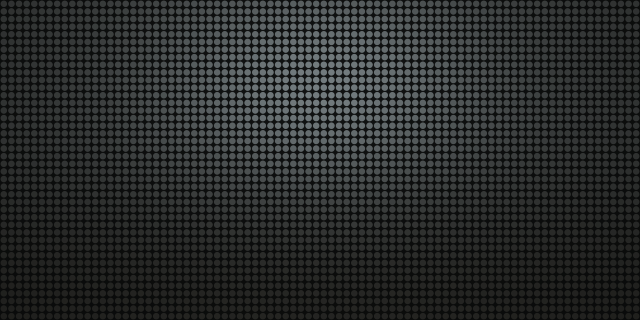
A WebGL 1 fragment shader for this pattern:

```glsl
precision highp float;
// Perforated dark panel: a grid of round grey dots lit by a soft oval glow.

uniform vec2 u_resolution;

const vec2 GRID = vec2(84.0, 42.0);
const float DOT_RADIUS = 0.425;

float hash(vec2 p) {
  p = fract(p * vec2(0.1031, 0.1173));
  p += dot(p, p.yx + 33.33);
  return fract((p.x + p.y) * p.x * 57.0);
}

// Elliptical falloff, 1 at the centre.
float glow(vec2 uv, vec2 centre, vec2 spread) {
  vec2 d = (uv - centre) / spread;
  return exp(-0.5 * dot(d, d));
}

// Coverage of a disc centred in its unit cell.
float disc(vec2 cell, float radius, float blur) {
  float dist = length(cell - 0.5) - radius;
  return 1.0 - smoothstep(-0.5 * blur, 0.5 * blur, dist);
}

// Light reaching a point of the panel.
vec3 panelLight(vec2 uv) {
  vec3 low = vec3(0.140, 0.140, 0.130);
  vec3 high = vec3(0.205, 0.215, 0.212);
  vec3 base = mix(low, high, smoothstep(0.0, 0.65, uv.y));
  float side = abs(uv.x - 0.5) * 2.0;
  base *= 1.0 - 0.12 * side * side;
  float spot = glow(uv, vec2(0.5, 0.74), vec2(0.185, 0.235));
  return base + vec3(0.245, 0.270, 0.285) * spot;
}

void main() {
  vec2 uv = gl_FragCoord.xy / u_resolution;
  vec2 grid = uv * GRID;
  vec2 id = floor(grid);
  vec2 pixel = GRID / u_resolution;
  float blur = max(pixel.x, pixel.y) * 1.25;

  // Each dot takes one flat shade, with a trace of variation.
  vec3 dotColor = panelLight((id + 0.5) / GRID);
  dotColor *= 1.0 + 0.03 * (hash(id) - 0.5);

  // The gaps stay nearly black and pick up little of the glow.
  vec3 gapColor = vec3(0.030, 0.034, 0.033) + 0.08 * panelLight(uv);

  float coverage = disc(fract(grid), DOT_RADIUS, blur);
  gl_FragColor = vec4(mix(gapColor, dotColor, coverage), 1.0);
}
```
